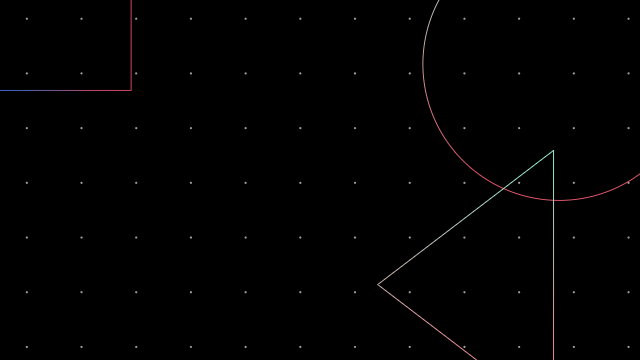
A Shadertoy shader for this background:

```glsl
#define DOT_SPACING 0.15195
#define DOT_ORIGIN vec2(0.0745, 0.0363)
#define DOT_RADIUS 0.0029
#define LINE_WIDTH 0.0026
#define BOX_CENTER vec2(0.1, 1.1)
#define BOX_HALF vec2(0.2642, 0.3512)
#define CIRCLE_CENTER vec2(1.5532, 0.8218)
#define CIRCLE_RADIUS 0.3785
#define TRI_TOP vec2(1.5377, 0.5822)
#define TRI_LEFT vec2(1.0493, 0.2095)
#define TRI_BOTTOM vec2(1.5377, -0.1632)

const vec3 DOT_GREY = vec3(0.63);
const vec3 BLUE = vec3(0.27, 0.43, 0.78);
const vec3 ROSE = vec3(0.86, 0.29, 0.41);
const vec3 SILVER = vec3(0.76, 0.78, 0.74);
const vec3 CORAL = vec3(0.92, 0.35, 0.43);
const vec3 MINT = vec3(0.60, 1.00, 0.87);
const vec3 PINK = vec3(0.97, 0.58, 0.62);

float boxDistance(vec2 p, vec2 halfSize) {
    vec2 q = abs(p) - halfSize;
    return length(max(q, 0.0)) + min(max(q.x, q.y), 0.0);
}

float segmentDistance(vec2 p, vec2 a, vec2 b) {
    vec2 ab = b - a;
    float t = clamp(dot(p - a, ab) / dot(ab, ab), 0.0, 1.0);
    return length(p - a - ab * t);
}

// Coverage of a filled shape over one pixel
float fill(float d, float pixel) {
    return clamp(0.5 - d / pixel, 0.0, 1.0);
}

// Coverage of a thin line, kept correct below one pixel of width
float stroke(float d, float pixel) {
    float halfWidth = 0.5 * LINE_WIDTH;
    return fill(d - halfWidth, pixel) - fill(d + halfWidth, pixel);
}

void mainImage(out vec4 fragColor, in vec2 fragCoord) {
    float pixel = 1.0 / iResolution.y;
    vec2 p = fragCoord * pixel;
    vec3 color = vec3(0.0);

    // Dot grid
    vec2 cell = mod(p - DOT_ORIGIN + 0.5 * DOT_SPACING, DOT_SPACING) - 0.5 * DOT_SPACING;
    color = mix(color, DOT_GREY, fill(length(cell) - DOT_RADIUS, pixel));

    // Corner box, blue to rose from left to right
    float box = boxDistance(p - BOX_CENTER, BOX_HALF);
    vec3 boxColor = mix(BLUE, ROSE, smoothstep(0.0, 0.34, p.x));
    color = mix(color, boxColor, stroke(box, pixel));

    // Circle, silver to coral from top to bottom
    vec2 fromCenter = p - CIRCLE_CENTER;
    float circle = length(fromCenter) - CIRCLE_RADIUS;
    float circleFade = clamp(0.5 - fromCenter.y / (2.0 * CIRCLE_RADIUS), 0.0, 1.0);
    vec3 circleColor = mix(SILVER, CORAL, smoothstep(0.2, 0.95, circleFade));
    color = mix(color, circleColor, stroke(circle, pixel));

    // Triangle, mint to pink from top to bottom
    float triangle = min(segmentDistance(p, TRI_TOP, TRI_LEFT),
                     min(segmentDistance(p, TRI_LEFT, TRI_BOTTOM),
                         segmentDistance(p, TRI_BOTTOM, TRI_TOP)));
    float triangleFade = clamp((TRI_TOP.y - p.y) / 0.56, 0.0, 1.0);
    color = mix(color, mix(MINT, PINK, triangleFade), stroke(triangle, pixel));

    fragColor = vec4(color, 1.0);
}
```
